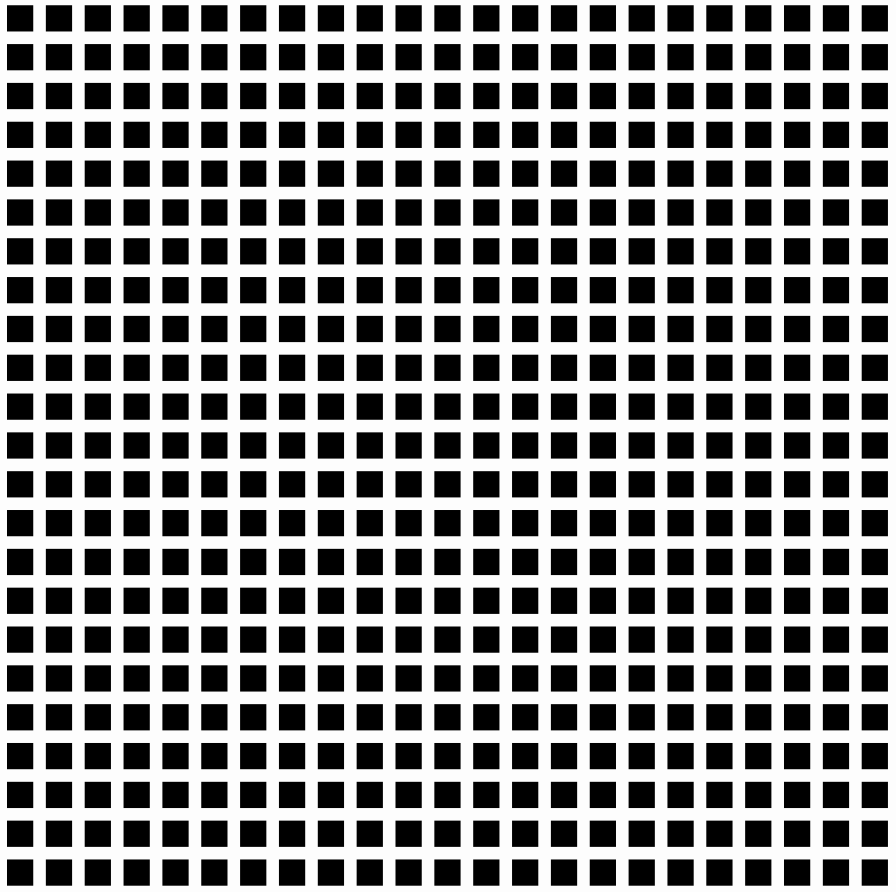
Reproduce this pattern procedurally as a WebGL 2 fragment shader.

```glsl
#version 300 es
precision highp float;

uniform vec2 u_resolution;
out vec4 fragColor;

const vec2 REPEATS = vec2(23.0631, 22.973);       // cells across and down
const vec2 GRID_CENTER = vec2(0.49941, 0.50059);  // middle of the central square
const float SQUARE_SIDE = 0.6757;                 // share of a cell
const vec3 PAPER = vec3(0.992);
const vec3 INK = vec3(0.0);

// Share of one pixel covered by the square centred in each cell
float squareCoverage(vec2 cellPos, vec2 pixelSize) {
    vec2 edgeDistance = abs(cellPos) - 0.5 * SQUARE_SIDE;
    vec2 cover = clamp(0.5 - edgeDistance / pixelSize, 0.0, 1.0);
    return cover.x * cover.y;
}

void main() {
    vec2 uv = gl_FragCoord.xy / u_resolution;

    // Repeating cell coordinates, zero at each square's centre
    vec2 cellPos = fract((uv - GRID_CENTER) * REPEATS + 0.5) - 0.5;
    vec2 pixelSize = REPEATS / u_resolution;

    // Dark squares on light ground
    float ink = squareCoverage(cellPos, pixelSize);
    fragColor = vec4(mix(PAPER, INK, ink), 1.0);
}
```
